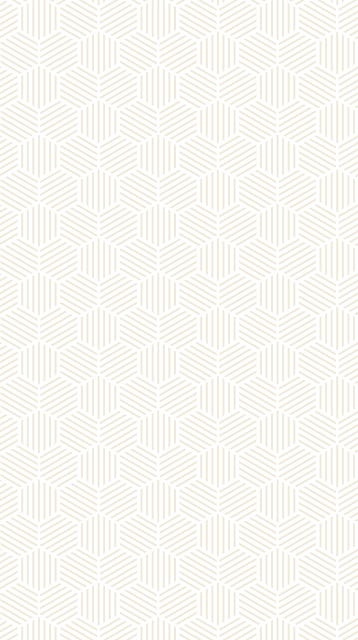
A WebGL 2 fragment shader for this pattern:

```glsl
#version 300 es
precision highp float;
// Pale beige hexagons on white, each hatched with seven stripes in one of three directions.

uniform vec2 u_resolution;
out vec4 fragColor;

const float PI = 3.14159265;
const float ROW_HEIGHT = 0.8660254;        // row pitch for hexagons of width 1
const float HEXES_ACROSS = 9.0;            // gives six columns of upright hatching
const vec2 FIRST_HEX = vec2(0.1087, -0.244); // from the top left, in canvas widths

const float STRIPES_PER_SIDE = 3.0;        // besides the middle stripe
const float STRIPE_PITCH = 0.140;
const float STRIPE_WIDTH = 0.048;
const float HEX_INSET = 0.034;

const vec3 PAPER = vec3(1.0);
const vec3 BEIGE = vec3(0.94, 0.91, 0.85);

// Centre of a cell in the pointy-top hexagon grid.
vec2 hexCentre(vec2 cell) {
    return vec2(cell.x + 0.5 * cell.y, ROW_HEIGHT * cell.y);
}

// Signed distance to a pointy-top hexagon with the given inner radius.
float hexDistance(vec2 p, float radius) {
    p = abs(p);
    return max(p.x, dot(p, vec2(0.5, ROW_HEIGHT))) - radius;
}

// Index of the hexagon holding p: the closest of the nearby centres.
vec2 nearestCell(vec2 p) {
    float row = p.y / ROW_HEIGHT;
    vec2 base = floor(vec2(p.x - 0.5 * row, row));
    vec2 best = base;
    float bestDistance = 1e3;
    for (int i = 0; i < 4; i++) {
        vec2 cell = base + vec2(i % 2, i / 2);
        float d = distance(p, hexCentre(cell));
        if (d < bestDistance) {
            bestDistance = d;
            best = cell;
        }
    }
    return best;
}

// Signed distance to a limited set of parallel stripes.
float stripeDistance(float across, float pitch, float width, float side) {
    float index = clamp(round(across / pitch), -side, side);
    return abs(across - index * pitch) - 0.5 * width;
}

// Coverage of a shape with edges softened over one pixel.
float coverage(float d, float pixel) {
    return clamp(0.5 - d / pixel, 0.0, 1.0);
}

void main() {
    vec2 canvas = (gl_FragCoord.xy - vec2(0.0, u_resolution.y)) / u_resolution.x;
    vec2 p = (canvas - FIRST_HEX) * HEXES_ACROSS;
    float pixel = HEXES_ACROSS / u_resolution.x;

    // Three hatch directions, so that no two neighbours agree
    vec2 cell = nearestCell(p);
    vec2 local = p - hexCentre(cell);
    float direction = mod(cell.x - cell.y, 3.0);
    float angle = direction * PI / 3.0;
    float across = dot(local, vec2(cos(angle), sin(angle)));

    // Stripes trimmed to the inset hexagon
    float stripes = stripeDistance(across, STRIPE_PITCH, STRIPE_WIDTH, STRIPES_PER_SIDE);
    float hatch = max(stripes, hexDistance(local, 0.5 - HEX_INSET));

    fragColor = vec4(mix(PAPER, BEIGE, coverage(hatch, pixel)), 1.0);
}
```
